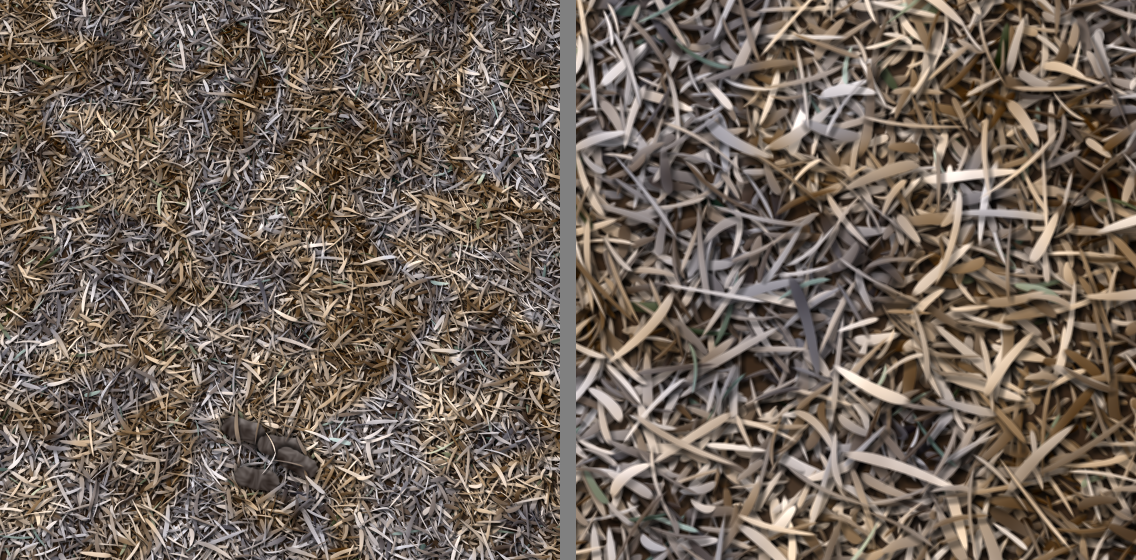
Left: the whole. Right: its middle third, enlarged.
Reproduce this texture procedurally as a WebGL 2 fragment shader.

```glsl
#version 300 es
precision highp float;
// Dry, trampled grass seen at a slant: many layers of slim straw blades,
// scattered one per grid cell, each casting a soft shadow on those below.
// Layered sines vary tone and warmth in patches; a few dark lumps lie in it.

#define LAYERS 12
#define FINE_CELLS 52.0
#define COARSE_CELLS 20.0
#define BLADE_HALF_WIDTH 0.0027
#define TONE_LOW 0.49
#define TONE_HIGH 0.68
#define TONE_SPREAD 0.56
#define SHADOW 0.36
#define SUN_OFFSET vec2(0.0022, -0.0036)
#define PERSPECTIVE 0.45
#define GREEN_SHARE 0.02
#define PATCH_DEPTH 0.13

uniform vec2 u_resolution;
out vec4 fragColor;

vec4 hash4(vec3 p) {
    vec4 h = fract(p.xyzx * vec4(0.1031, 0.1030, 0.0973, 0.1099));
    h += dot(h, h.wzxy + 33.33);
    return fract((h.xxyz + h.yzzw) * h.zywx);
}

mat2 rotation(float angle) {
    float c = cos(angle), s = sin(angle);
    return mat2(c, s, -s, c);
}

// Sum of turned, warped sines, roughly -1 to 1
float layeredSines(vec2 p) {
    const mat2 turnAndGrow = mat2(0.73, 1.43, -1.43, 0.73);
    float sum = 0.0, weight = 0.55;
    for (int i = 0; i < 3; i++) {
        p = turnAndGrow * p + 2.3;
        p += 0.6 * sin(p.yx);
        sum += weight * sin(p.x) * cos(p.y);
        weight *= 0.8;
    }
    return sum;
}

// Brown-grey ramp from shaded soil to bleached straw
vec3 strawColor(float tone) {
    return vec3(tone, tone - 0.065, tone - 0.115);
}

void layBlades(inout vec3 color, vec2 p, float layer, float soft, vec3 patchTint) {
    float height = layer / float(LAYERS - 1);
    float cells = mix(FINE_CELLS, COARSE_CELLS, height);
    mat2 turn = rotation(layer * 2.4);
    vec2 grid = turn * p * cells + layer * 17.3;
    vec2 sun = turn * SUN_OFFSET * cells;
    vec2 home = floor(grid);
    float edge = soft * cells;
    float reach = 0.013 * cells + 0.08;
    float layerTone = mix(TONE_LOW, TONE_HIGH, height) - 0.5 * TONE_SPREAD;

    for (int y = -1; y <= 1; y++)
    for (int x = -1; x <= 1; x++) {
        vec2 cell = home + vec2(x, y);
        vec4 place = hash4(vec3(cell, layer));
        vec4 form = fract(place.wzxy * 57.3);

        // Blade frame: q.x runs along the blade, q.y across it
        vec2 along = normalize(vec2(place.z, form.z) - 0.5001);
        vec2 across = vec2(-along.y, along.x);
        vec2 d = grid - cell - place.xy;
        vec2 q = vec2(dot(d, along), dot(d, across));
        float u = q.x / mix(0.3, 0.92, form.x);
        if (abs(u) > 1.0 || abs(q.y) > reach) continue;
        float uu = u * u;
        q.y -= (form.y - 0.5) * (0.24 * (uu - 0.5) + 0.06 * u * (1.0 - uu));

        float thick = fract(form.x * 7.0);
        float width = cells * BLADE_HALF_WIDTH * mix(0.45, 1.6, thick * thick);
        width *= (1.0 - 0.3 * u) * (1.0 - uu * uu);
        float ends = 1.0 - smoothstep(0.55, 1.0, uu);

        float side = dot(sun, across);
        float shade = 1.0 - smoothstep(0.4 * width, 1.8 * width + edge, abs(q.y - side));
        color *= 1.0 - SHADOW * shade * ends;

        float tone = layerTone + place.w * TONE_SPREAD + 0.12 * u * (thick - 0.5);
        tone -= 0.05 * clamp(side * q.y / (width * width + 0.001), -1.0, 1.0);
        vec3 blade = strawColor(tone) + patchTint;
        blade += vec3(0.05, 0.0, -0.07) * (form.w - 0.5);
        if (form.w < GREEN_SHARE) blade += vec3(-0.12, -0.04, -0.09);

        float cover = clamp((width - abs(q.y)) / edge + 0.5, 0.0, 1.0) * ends;
        color = mix(color, blade, cover);
    }
}

// Small heap of rounded, rough lumps
void layLumps(inout vec3 color, vec2 p, float soft) {
    if (length(p - vec2(0.49, 0.19)) > 0.14) return;
    float rough = layeredSines(p * 80.0);
    for (int i = 0; i < 4; i++) {
        float n = float(i);
        vec2 center = vec2(0.485 + 0.05 * sin(1.7 * n - 1.4), 0.232 - 0.029 * n);
        vec2 q = rotation(0.3 + 0.2 * sin(n * 4.0)) * (p - center);
        q.x -= clamp(q.x, -0.022, 0.022);
        float dist = length(q) - 0.018 - 0.002 * rough;
        color *= 1.0 - 0.5 * (1.0 - smoothstep(0.0, 0.012, dist));
        float tone = 0.30 + 6.0 * q.y + 0.12 * rough;
        vec3 lump = vec3(tone, tone - 0.035, tone - 0.05);
        color = mix(color, lump, 1.0 - smoothstep(-soft, soft, dist));
    }
}

void main() {
    vec2 p = gl_FragCoord.xy / u_resolution.y;
    float shrink = 1.0 + PERSPECTIVE * p.y;
    vec2 ground = vec2((p.x - 0.5) * shrink, p.y + 0.5 * PERSPECTIVE * p.y * p.y);
    float soft = max(1.1 / u_resolution.y, 0.0016);

    // Patches: broad and clump-sized tone, then warm against cool straw
    float broad = layeredSines(ground * 7.0);
    float tone = broad + 0.9 * layeredSines(ground * 22.0 + 4.0);
    vec3 patchTint = vec3(PATCH_DEPTH * tone + 0.03 - 0.07 * p.y);
    patchTint += vec3(0.03, 0.0, -0.05) * sin(ground.x * 17.0 + 4.0 * broad);

    vec3 color = strawColor(0.24 + 0.3 * patchTint.g);
    for (int i = 0; i < LAYERS; i++) {
        if (i == LAYERS - 1) layLumps(color, p, soft);
        layBlades(color, ground, float(i), soft * shrink, patchTint);
    }
    fragColor = vec4(clamp(color, 0.0, 1.0), 1.0);
}
```
